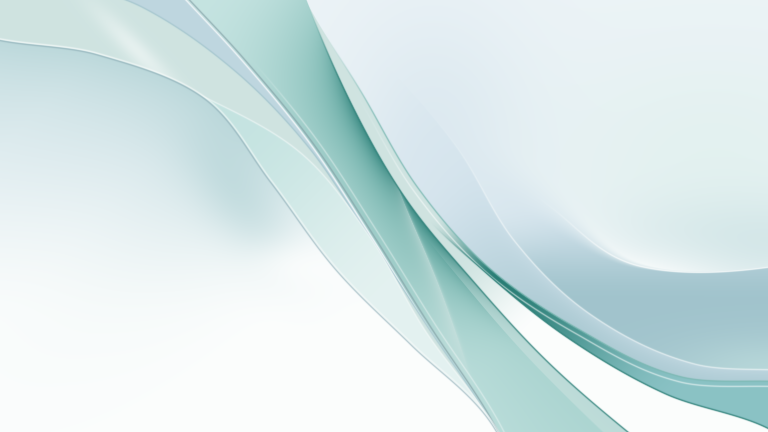
Reproduce this background procedurally as a Shadertoy shader.

```glsl
// Flowing glass ribbons in teal and pale blue over a bright misty backdrop.
// Each fold is a spline along the falling diagonal; layers are painted from
// right to left, every one covering all that lies to the left of its fold.

const float STEP = 0.35;      // knot spacing along the diagonal
const float HAIR = 0.0021;    // width of the rims

const vec3 WHITE = vec3(.985, .992, .99);
const vec3 SKY = vec3(.925, .953, .966);
const vec3 MINT = vec3(.89, .945, .94);
const vec3 LAVENDER = vec3(.825, .888, .925);
const vec3 STEEL = vec3(.63, .765, .80);
const vec3 PALE_TEAL = vec3(.77, .89, .88);
const vec3 MID_TEAL = vec3(.47, .715, .69);
const vec3 DEEP_TEAL = vec3(.16, .49, .46);
const vec3 SAGE = vec3(.81, .89, .88);
const vec3 SHADOW = vec3(.67, .81, .82);

// Offsets of the folds across the diagonal, from upper left to lower right
const float LEFT[9] = float[](-.14, .10, .247, .207, .156, .156, .163, .05, .0);
const float VEIL[9] = float[](-.14, .10, .249, .342, .309, .219, .163, .05, .0);
const float BAND_LOW[9] = float[](.16, .314, .379, .374, .307, .233, .163, .05, .0);
const float BAND_HIGH[9] = float[](.465, .437, .423, .388, .316, .235, .163, .05, .0);
const float CREASE[9] = float[](.98, .895, .714, .574, .479, .444, .43, .453, .5);
const float TAIL_LOW[9] = float[](.98, .84, .709, .574, .488, .493, .533, .628, .795);
const float TAIL_HIGH[9] = float[](.98, .84, .709, .623, .533, .512, .577, .705, 1.0);
const float BLUE[9] = float[](.58, .674, .744, .744, .716, .633, .64, .765, 1.047);
const float SWOOSH[9] = float[](.7, .7, .72, .74, .767, .795, .867, 1.233, 1.86);

// Signed distance to a Catmull-Rom fold; positive on its upper right side
float fold(float knots[9], vec2 diag) {
    float k = clamp(diag.x / STEP, 0.0, 7.999);
    int i = int(k);
    float f = k - float(i);
    float a = knots[max(i - 1, 0)], b = knots[i];
    float c = knots[i + 1], d = knots[min(i + 2, 8)];
    float c1 = 0.5 * (c - a);
    float c2 = a - 2.5 * b + 2.0 * c - 0.5 * d;
    float c3 = 0.5 * (d - a) + 1.5 * (b - c);
    float offset = b + f * (c1 + f * (c2 + f * c3));
    float slope = (c1 + f * (2.0 * c2 + 3.0 * f * c3)) / STEP;
    return (diag.y - offset) / sqrt(2.0 + 2.0 * slope * slope);
}

float leftOf(float d) {
    float aa = 0.8 / iResolution.y;
    return 1.0 - smoothstep(-aa, aa, d);
}

float rim(float d) { return exp(-d * d / (HAIR * HAIR)); }

float ramp(float a, float b, float x) { return smoothstep(a, b, x); }

float glow(vec2 p, vec2 center, vec2 radius) {
    vec2 q = (p - center) / radius;
    return exp(-dot(q, q));
}

void tint(inout vec3 col, vec3 ink, float amount) { col = mix(col, ink, amount); }

void mainImage(out vec4 fragColor, in vec2 fragCoord) {
    // p runs down from the top left; diag runs along and across the diagonal
    vec2 p = vec2(fragCoord.x, iResolution.y - fragCoord.y) / iResolution.y;
    vec2 diag = vec2(p.x + p.y, p.x - p.y);
    float s = diag.x;

    // Right backdrop and the white swoosh over its blue hollow
    vec3 col = mix(SKY, MINT, glow(p, vec2(1.65, .35), vec2(.4, .25)));
    tint(col, LAVENDER, .6 * glow(p, vec2(1.0, .32), vec2(.22, .3)));
    tint(col, SHADOW, .4 * glow(p, vec2(1.75, .58), vec2(.35, .12)));
    float d = fold(SWOOSH, diag);
    float fade = ramp(1.65, 2.1, s);
    float shine = fade * (1.0 - .7 * ramp(2.1, 2.4, s));
    tint(col, WHITE, .85 * shine * exp(-max(d, 0.0) / .05));
    vec3 hollow = mix(LAVENDER, STEEL, ramp(.47, .7, p.y));
    tint(hollow, PALE_TEAL, .6 * glow(p, vec2(1.8, .86), vec2(.25, .08)));
    float soft = mix(.06, .004, ramp(1.6, 2.2, s));
    tint(col, hollow, (1.0 - ramp(-soft, soft, d)) * ramp(1.3, 1.9, s));
    tint(col, WHITE, .7 * fade * rim(d));

    // Blue panel
    d = fold(BLUE, diag);
    vec3 blue = mix(SKY, LAVENDER, ramp(.7, 1.3, s));
    tint(blue, STEEL, .85 * ramp(1.4, 2.1, s));
    tint(blue, LAVENDER, .5 * exp(min(d, 0.0) / .03));
    tint(col, blue, leftOf(d) * ramp(1.0, 1.7, s));
    tint(col, WHITE, .5 * ramp(1.2, 1.8, s) * rim(d));

    // Teal tail, then the pale sheet that opens to white under it
    d = fold(TAIL_HIGH, diag);
    vec3 tail = mix(DEEP_TEAL, vec3(.54, .76, .77), ramp(1.8, 2.5, s));
    tint(col, mix(SAGE, tail, ramp(1.5, 1.8, s)), leftOf(d));
    tint(col, MID_TEAL, .7 * ramp(.8, 1.2, s) * rim(d));
    tint(col, WHITE, .5 * ramp(1.0, 1.5, s) * rim(d + .012));
    d = fold(TAIL_LOW, diag);
    tint(col, mix(SAGE, WHITE, ramp(1.65, 2.0, s)), leftOf(d));
    tint(col, DEEP_TEAL, .75 * ramp(1.5, 1.8, s) * rim(d));

    // Main teal ribbon: dark crease, slanted light streak, pale outer facet
    float high = fold(BAND_HIGH, diag);
    d = fold(CREASE, diag);
    float across = clamp(high / max(high - d, .001), 0.0, 1.0);
    float depth = ramp(.45, 1.1, s) * (1.0 - .65 * ramp(1.5, 2.0, s));
    vec3 ribbon = mix(PALE_TEAL, MID_TEAL, depth * mix(.45, 1.0, across));
    fade = ramp(.75, 1.15, s) * (1.0 - ramp(1.6, 2.1, s));
    tint(ribbon, DEEP_TEAL, .75 * fade * exp(min(d, 0.0) / .022));
    float streak = across - .83 + 1.5 * (s - 1.465);
    fade = ramp(1.2, 1.5, s) * (1.0 - ramp(1.8, 2.05, s));
    tint(ribbon, SAGE, .65 * fade * exp(-max(streak / .025, -streak / .2)));
    tint(ribbon, SAGE, .5 * ramp(1.5, 1.9, s) * ramp(.85, .87, across));
    tint(ribbon, WHITE, .35 * ramp(.7, 1.0, s) * rim(high - .016));
    tint(col, ribbon, leftOf(d));
    tint(col, DEEP_TEAL, .7 * ramp(.7, 1.0, s) * rim(d));

    // Blue-grey band, sage panel and translucent veil
    tint(col, mix(LAVENDER, STEEL, .4), leftOf(high));
    tint(col, STEEL * .8, .6 * rim(high - .004));
    tint(col, WHITE, .7 * rim(high + .002));
    d = fold(BAND_LOW, diag);
    float sheen = glow(diag, vec2(.44, .2), vec2(.2, .035));
    tint(col, mix(SAGE, WHITE, .5 * sheen), leftOf(d));
    tint(col, STEEL, .7 * rim(d));
    d = fold(VEIL, diag);
    tint(col, mix(PALE_TEAL, MINT, ramp(.8, 1.6, s)), leftOf(d));
    tint(col, WHITE, .45 * rim(d));

    // Left backdrop: shade hugging the fold, fading down into white
    d = fold(LEFT, diag);
    vec3 left = mix(SKY, WHITE, ramp(.3, .75, p.y));
    fade = 1.0 - ramp(.75, 1.4, s);
    tint(left, SHADOW, .75 * fade * exp(min(d, 0.0) / .22));
    tint(left, SHADOW, .45 * glow(vec2(s, d), vec2(1.0, -.08), vec2(.25, .08)));
    tint(left, WHITE, .8 * glow(p, vec2(.71, .62), vec2(.13, .06)));
    tint(col, left, leftOf(d));
    tint(col, STEEL * .9, .6 * rim(d + .002));
    tint(col, WHITE, .5 * rim(d - .002));
    fragColor = vec4(col, 1.0);
}
```
